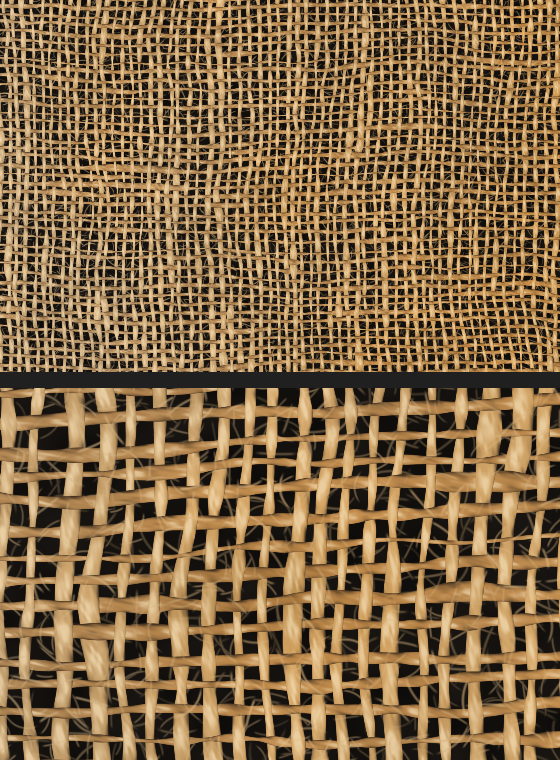
Top, the full canvas; bottom, a detail of the centre.
Reproduce this texture procedurally as a WebGL 1 fragment shader.

```glsl
precision highp float;
// Loose burlap: pale warp over brown weft on black, with slubs, wear and stray fibres.
uniform vec2 u_resolution;

const vec2 THREADS = vec2(60.0, 41.0);     // warp across, weft down
const float WARP_HALF = 0.215;             // half widths, in thread spacings
const float WEFT_HALF = 0.165;
const float WIDTH_VARIATION = 0.13;
const float SLUB_SWELL = 0.17;
const float SPACING_JITTER = 0.22;
const float WANDER = 0.36;
const float CLOTH_DRIFT = 1.3;
const float FIBRE_WIDTH = 0.07;
const float FIBRE_STRENGTH = 0.62;
const float PI = 3.14159;

const vec3 BACKING = vec3(0.07, 0.06, 0.05);
const vec3 SHADOW = vec3(0.25, 0.18, 0.11);
const vec3 PALE_JUTE = vec3(0.80, 0.67, 0.49);
const vec3 GOLD_JUTE = vec3(0.80, 0.60, 0.33);
const vec3 HIGHLIGHT = vec3(0.95, 0.86, 0.70);
const vec3 WEFT_TINT = vec3(0.90, 0.84, 0.76);

float hash(vec2 p) {
  return fract(sin(dot(p, vec2(127.1, 311.7))) * 43758.5453);
}

float noise(vec2 p) {
  vec2 i = floor(p), f = fract(p);
  f = f * f * (3.0 - 2.0 * f);
  return mix(mix(hash(i), hash(i + vec2(1.0, 0.0)), f.x),
             mix(hash(i + vec2(0.0, 1.0)), hash(i + vec2(1.0, 1.0)), f.x), f.y);
}

// Nearest thread of one direction: x light, y coverage, z height in the weave.
vec3 thread(float across, float along, float halfWidth, float seed, float px) {
  vec3 best = vec3(0.0);
  for (int k = -1; k <= 1; k++) {
    float id = floor(across) + float(k);
    float row = id + seed;
    float centre = id + 0.5 + SPACING_JITTER * (hash(vec2(row, 3.0)) - 0.5)
                 + WANDER * (noise(vec2(row, along * 0.35)) - 0.5);
    float slub = smoothstep(0.72, 0.96, noise(vec2(row + 200.0, along * 0.16)));
    float w = halfWidth + SLUB_SWELL * slub
            + WIDTH_VARIATION * (hash(vec2(row, 9.0)) - 0.5)
            + WIDTH_VARIATION * (noise(vec2(row + 400.0, along * 1.1)) - 0.5);
    float offset = across - centre;
    float cover = 1.0 - smoothstep(w - 0.5 * px, w + 0.5 * px, abs(offset));
    if (cover > best.y) {
      float d = clamp(offset / w, -1.0, 1.0);
      float roundness = sqrt(1.0 - d * d);
      float height = (1.0 - 2.0 * mod(id, 2.0)) * sin(PI * along);
      // Twisted strands run slantwise along the yarn.
      float strands = noise(vec2(offset * 9.0 + along * 2.0 + row * 5.0, along * 2.5));
      float light = 0.20 + 0.58 * roundness - 0.10 * d
                  + 0.13 * height + 0.34 * (strands - 0.5);
      best = vec3(light, cover, height);
    }
  }
  return best;
}

vec3 yarnColour(float light, vec3 jute) {
  vec3 c = mix(SHADOW, jute, smoothstep(0.05, 0.72, light));
  return mix(c, HIGHLIGHT, 0.75 * smoothstep(0.70, 1.05, light));
}

// Short curved hairs scattered one per cell.
float fibres(vec2 p, float seed, float px) {
  float sum = 0.0;
  float w = FIBRE_WIDTH + 0.5 * px;
  for (int j = -1; j <= 1; j++) {
    for (int i = -1; i <= 1; i++) {
      vec2 id = floor(p) + vec2(float(i), float(j));
      vec2 s = id + seed;
      vec2 v = p - id - vec2(hash(s), hash(s + 41.3));
      float a = PI * hash(s + 17.9);
      v = vec2(cos(a) * v.x + sin(a) * v.y, cos(a) * v.y - sin(a) * v.x);
      v.y += (hash(s + 5.7) - 0.5) * v.x * v.x;
      float reach = mix(0.4, 0.95, hash(s + 71.1));
      float line = (1.0 - smoothstep(0.0, w, abs(v.y)))
                 * (1.0 - smoothstep(0.6 * reach, reach, abs(v.x)));
      sum = max(sum, line * mix(0.25, 1.0, hash(s + 29.4)));
    }
  }
  return sum;
}

void main() {
  vec2 uv = gl_FragCoord.xy / u_resolution;
  vec2 p = uv * THREADS;
  float px = THREADS.y / u_resolution.y;

  // Slow drift of the whole cloth
  vec2 q = p + CLOTH_DRIFT * (vec2(noise(p * 0.11), noise(p * 0.09 + 50.0)) - 0.5);

  // Colour warms to the right, in uneven patches
  float patches = noise(p * 0.10 + 90.0);
  vec3 jute = mix(PALE_JUTE, GOLD_JUTE, clamp(uv.x * 1.1 + 0.6 * (patches - 0.5), 0.0, 1.0));
  jute *= 0.92 + 0.16 * noise(p * 0.3 + 130.0);

  // Plain weave: the higher yarn covers the lower at each crossing
  vec3 warp = thread(q.x, q.y, WARP_HALF, 11.0, px);
  vec3 weft = thread(q.y, q.x, WEFT_HALF, 607.0, px);
  weft.z = -weft.z;
  vec3 warpColour = yarnColour(warp.x + 0.06, jute);
  vec3 weftColour = yarnColour(weft.x, jute * WEFT_TINT);
  vec3 ground = BACKING * (0.7 + 0.7 * noise(p * 0.8));
  vec3 warpTop = mix(mix(ground, weftColour, weft.y), warpColour, warp.y);
  vec3 weftTop = mix(mix(ground, warpColour, warp.y), weftColour, weft.y);
  vec3 colour = mix(weftTop, warpTop, smoothstep(-0.2, 0.2, warp.z - weft.z));

  // Loose fibres over gaps and yarn
  float fuzz = max(fibres(p, 3.0, px), 0.8 * fibres(p * 1.35 + 7.0, 83.0, px * 1.35));
  colour = mix(colour, mix(jute, HIGHLIGHT, 0.35), FIBRE_STRENGTH * fuzz);
  gl_FragColor = vec4(colour, 1.0);
}
```
